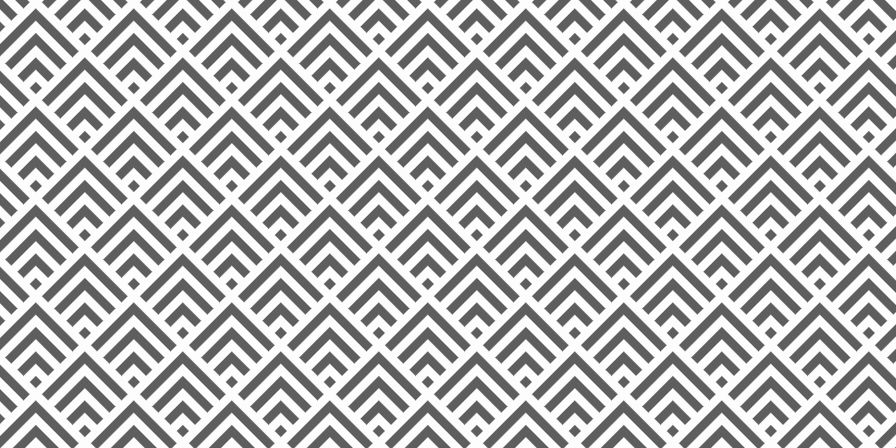
Write a WebGL 1 fragment shader that draws this pattern.

```glsl
precision highp float;

uniform vec2 u_resolution;

// Lengths on the canvas are fractions of its height
#define TILE_PERIOD 0.21875
#define APEX vec2(0.1893, 0.8719)
#define BANDS 4.0
#define BAR_SHARE 0.5
#define EDGE_SOFTNESS 1.15
#define INK vec3(0.367)
#define PAPER vec3(0.993)

// Signed distance, in tile units, to nested chevrons that end in a small square
float chevronTile(vec2 cell) {
    float bandWidth = 1.0 / BANDS;
    float halfGap = 0.5 * bandWidth * (1.0 - BAR_SHARE);
    float outer = max(cell.x, cell.y);
    float inner = min(cell.x, cell.y);
    float bars = (abs(fract(outer * BANDS) - 0.5) - 0.5 * BAR_SHARE) * bandWidth;
    return max(bars, halfGap - inner);
}

void main() {
    vec2 p = gl_FragCoord.xy / u_resolution.y - APEX;

    // Diagonal lattice of square tiles, the gap split evenly around each
    vec2 lattice = vec2(p.y + p.x, p.y - p.x) / TILE_PERIOD;
    float halfGap = 0.5 * (1.0 - BAR_SHARE) / BANDS;
    vec2 cell = fract(lattice - halfGap);

    // Coverage over about one pixel
    float pixel = EDGE_SOFTNESS * sqrt(2.0) / (TILE_PERIOD * u_resolution.y);
    float coverage = clamp(0.5 - chevronTile(cell) / pixel, 0.0, 1.0);

    gl_FragColor = vec4(mix(PAPER, INK, coverage), 1.0);
}
```
